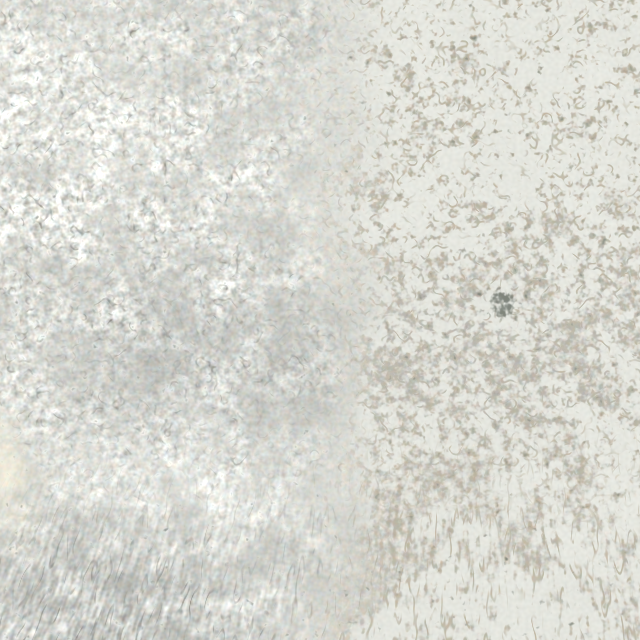
A Shadertoy shader for this texture:

```glsl
// Pale weathered plaster: cool mottled crust on the left, off-white plate worn
// by thin brown flecks on the right, dragged into streaks near the bottom.
// Layered gradient noise is steered by a few broad masks.

const vec3 CRUST = vec3(0.856, 0.860, 0.836);
const vec3 PLATE = vec3(0.903, 0.908, 0.880);
const vec3 FLECK = vec3(0.715, 0.690, 0.620);
const vec3 WORN = vec3(0.800, 0.790, 0.755);
const vec3 SHADE = vec3(0.725, 0.732, 0.718);
const vec3 CREAM = vec3(0.970, 0.950, 0.870);
const vec3 STAIN = vec3(0.420, 0.450, 0.420);
const vec3 WARM_SHIFT = vec3(0.030, 0.002, -0.034);
const vec3 GREEN_SHIFT = vec3(-0.030, 0.018, -0.004);

const float GRAIN_SCALE = 60.0;
const vec2 STREAK_SCALE = vec2(95.0, 30.0);
const float CRUST_CONTRAST = 0.165;
const float WORN_CONTRAST = 0.130;
const float CLOUD_CONTRAST = 0.075;
const float CREASE_DEPTH = 0.100;

vec2 gradient(vec2 cell) {
    vec3 q = fract(cell.xyx * vec3(0.1031, 0.1030, 0.0973));
    q += dot(q, q.yzx + 33.33);
    float angle = 6.28318 * fract((q.x + q.y) * q.z);
    return vec2(cos(angle), sin(angle));
}

float noise(vec2 p) {
    vec2 i = floor(p), f = fract(p);
    vec2 u = f * f * f * (f * (f * 6.0 - 15.0) + 10.0);
    vec2 e = vec2(1.0, 0.0);
    float a = dot(gradient(i), f);
    float b = dot(gradient(i + e), f - e);
    float c = dot(gradient(i + e.yx), f - e.yx);
    float d = dot(gradient(i + e.xx), f - e.xx);
    return mix(mix(a, b, u.x), mix(c, d, u.x), u.y);
}

// Three octaves, each turned to hide the lattice
float fbm(vec2 p) {
    float sum = 0.0, amp = 1.0;
    for (int k = 0; k < 3; k++) {
        sum += amp * noise(p);
        p = mat2(0.8, 0.6, -0.6, 0.8) * p * 1.8 + 17.3;
        amp *= 0.72;
    }
    return sum;
}

// Streaks keep their direction, so octaves are not turned
float streaks(vec2 p) {
    return noise(p) + 0.7 * noise(p * 1.7 + 31.7) + 0.5 * noise(p * vec2(1.3, 4.0) + 8.1);
}

// Thin curling lines along the zero level of the noise, broken into dashes
float curls(vec2 p) {
    float line = smoothstep(0.16, 0.02, abs(noise(p)));
    return line * smoothstep(0.0, 0.25, noise(p * 0.9 + 51.0));
}

// Soft elliptical mask, 1 at the centre
float blob(vec2 p, vec2 centre, vec2 radius) {
    vec2 d = (p - centre) / radius;
    return exp(-dot(d, d));
}

void mainImage(out vec4 fragColor, in vec2 fragCoord) {
    vec2 uv = fragCoord / iResolution.xy;

    // Broad layout
    float cloud = fbm(uv * 5.0 + 3.0);
    float patches = fbm(uv * 13.0 + 40.0);
    vec2 p = uv + 0.05 * vec2(cloud, patches);
    float right = smoothstep(0.45, 0.62, p.x);
    float low = smoothstep(0.38, 0.10, p.y);
    float haze = blob(p, vec2(0.29, 0.43), vec2(0.19, 0.16));
    float corner = blob(p, vec2(0.12, 0.03), vec2(0.32, 0.15));
    float band = blob(p, vec2(0.76, 0.46), vec2(0.38, 0.15));
    float ridge = blob(vec2(p.x - p.y, p.y), vec2(0.44, 0.14), vec2(0.10, 0.16));
    float calm = blob(p, vec2(0.50, 0.60), vec2(0.08, 0.60));

    // Fine grain, dragged into leaning streaks towards the bottom
    float lean = mix(0.42, -0.14, uv.x);
    vec2 dragged = vec2(uv.x - lean * uv.y, uv.y);
    float round = fbm(uv * GRAIN_SCALE);
    float grain = mix(round, streaks(dragged * STREAK_SCALE), 0.7 * low);
    float dust = noise(uv * 150.0 + 9.0);
    float crease = mix(curls(uv * 62.0), curls(dragged * vec2(80.0, 26.0)), low);

    // Mottled crust with dark creases
    float rough = 0.80 + 0.9 * patches + 0.5 * corner
                + 0.5 * blob(p, vec2(0.06, 0.74), vec2(0.18, 0.16));
    rough = max(rough, 0.4) * (1.0 - 0.4 * calm);
    vec3 crust = mix(CRUST, SHADE, 0.45 * haze + 0.50 * corner);
    crust += CLOUD_CONTRAST * (0.6 * cloud + patches);
    crust += 0.055 * blob(p, vec2(0.10, 0.78), vec2(0.24, 0.18));
    crust += 0.055 * blob(p, vec2(0.25, 0.25), vec2(0.24, 0.08));
    crust += CRUST_CONTRAST * rough * grain + 0.050 * dust;
    crust -= CREASE_DEPTH * rough * crease;
    crust = mix(crust, CREAM, 0.7 * blob(p, vec2(0.0, 0.27), vec2(0.04, 0.09)));

    // Plate: worn grey mottling in broad zones, brown flecks on top
    float wear = 0.65 * patches + 0.35 * cloud + 0.50 * band + 0.55 * ridge
               + 0.20 * low + 0.35 * calm;
    float worn = smoothstep(-0.05, 0.55, wear + 0.7 * grain - 0.10);
    float fleck = smoothstep(0.05, 0.60, grain + 0.45 * wear - 0.14);
    fleck = max(fleck, crease * smoothstep(-0.30, 0.20, wear + 0.10));
    vec3 plate = PLATE + 0.030 * dust + 0.015 * cloud;
    plate = mix(plate, WORN, 0.80 * worn);
    plate += WORN_CONTRAST * worn * fbm(uv * 68.0 + 23.0);
    plate = mix(plate, mix(FLECK, SHADE, 0.4 * band), fleck * (0.80 - 0.45 * calm));

    // Join the two and add faint colour fringes
    vec3 color = mix(crust, plate, right);
    float busy = mix(1.0, 0.2 + 0.8 * max(fleck, worn), right);
    color += WARM_SHIFT * busy * fbm(uv * 75.0 + 80.0);
    color += GREEN_SHIFT * busy * noise(uv * 105.0 + 60.0);

    // One small dark stain with a frayed edge
    float stain = blob(uv, vec2(0.785, 0.525), vec2(0.030, 0.022));
    color = mix(color, STAIN, 0.75 * smoothstep(0.40, 1.10, stain + 0.8 * round));

    fragColor = vec4(clamp(color, 0.0, 1.0), 1.0);
}
```
